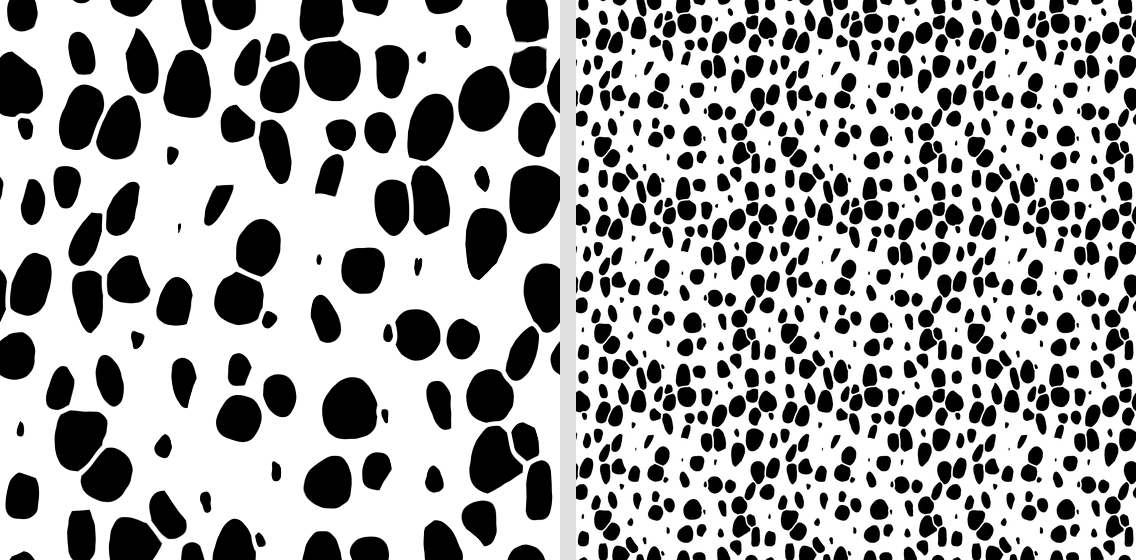
Left: one tile. Right: repeated 3 by 3.
Write a Shadertoy shader that draws this pattern.

```glsl
// Irregular black grains, mostly upright ovals, scattered on white.
// One grain per cell of a wrapped, staggered grid; close neighbours are
// trimmed against each other so that a thin white gap always remains.

#define GRID vec2(11.0, 8.0)          // grains across and up, whole numbers
#define GRAIN_SIZE vec2(0.025, 0.053) // smallest and largest mean radius
#define SPECK_SIZE vec2(0.005, 0.017) // same for the ragged crumbs
#define SPECK_SHARE 0.17
#define JITTER vec2(0.046, 0.05)
#define DRIFT 0.018                   // slow bending of the rows and columns
#define GAP 0.008
#define LEAN 0.75
#define ROUGHNESS 0.005
#define SEED 17.0

const float TAU = 6.28318;
const vec3 PAPER = vec3(1.0);
const vec3 INK = vec3(0.0);

vec3 hash3(vec3 p) {
    p = fract((p + SEED) * vec3(0.1031, 0.1030, 0.0973));
    p += dot(p, p.yxz + 33.33);
    return fract((p.xxy + p.yxx) * p.zyx);
}

// Value noise that repeats after "period" lattice steps, range -0.5 to 0.5
float wrapNoise(vec2 uv, float period) {
    vec2 p = uv * period;
    vec2 i = floor(p), f = fract(p);
    f = f * f * (3.0 - 2.0 * f);
    vec2 a = mod(i, period), b = mod(i + 1.0, period);
    float low  = mix(hash3(vec3(a, 9.0)).x, hash3(vec3(b.x, a.y, 9.0)).x, f.x);
    float high = mix(hash3(vec3(a.x, b.y, 9.0)).x, hash3(vec3(b, 9.0)).x, f.x);
    return mix(low, high, f.y) - 0.5;
}

// Approximate distance to a superellipse with the given radii
float superEllipse(vec2 q, vec2 radii, float power) {
    vec2 u = abs(q) / radii + 1e-5;
    float k = pow(pow(u.x, power) + pow(u.y, power), 1.0 / power);
    vec2 slope = pow(u / k, vec2(power - 1.0)) / radii;
    return (k - 1.0) / length(slope);
}

// Signed distance to the grain of one cell, v measured from its centre
float grain(vec2 v, vec2 id, float outline) {
    vec3 form = hash3(vec3(id, 1.0));
    vec3 bend = hash3(vec3(id, 2.0));
    vec3 cut  = hash3(vec3(id, 3.0));
    bool speck = cut.z < SPECK_SHARE;

    // Size and proportions: the largest grains are the roundest
    vec2 range = speck ? SPECK_SIZE : GRAIN_SIZE;
    float size = mix(range.x, range.y, form.x);
    float aspect = mix(1.1, 3.2, form.y * form.y * (1.0 - 0.7 * form.x));
    if (speck) aspect += 0.5;
    vec2 radii = size * vec2(inversesqrt(aspect), sqrt(aspect));

    // Lean, then taper towards one end
    float tilt = (form.z - 0.4) * LEAN;
    vec2 axis = vec2(sin(tilt), cos(tilt));
    vec2 q = vec2(v.x * axis.y - v.y * axis.x, dot(v, axis));
    q.x /= 1.0 + 0.6 * (bend.x - 0.5) * clamp(q.y / radii.y, -1.0, 1.0);

    // Oval body with one flattened side
    float d = superEllipse(q, radii, mix(2.0, 2.9, bend.y * bend.y));
    vec2 side = vec2(cos(TAU * cut.x), sin(TAU * cut.x));
    d = max(d, dot(q, side) - mix(0.68, 1.15, cut.y) * length(radii * side));
    return d + outline * (speck ? 3.0 : 1.0);
}

void mainImage(out vec4 fragColor, in vec2 fragCoord) {
    vec2 uv = fragCoord / iResolution.xy;
    float pixel = 1.0 / min(iResolution.x, iResolution.y);
    float outline = ROUGHNESS * (wrapNoise(uv, 28.0) + 0.3 * wrapNoise(uv, 80.0));

    // Distances to the nearest and second nearest grain
    float nearest = 1.0, second = 1.0;
    for (int i = -2; i <= 2; i++) {
        float column = floor(uv.x * GRID.x) + float(i);
        float wrapped = mod(column, GRID.x);
        float stagger = hash3(vec3(wrapped, 5.0, 4.0)).y;
        float baseRow = floor(uv.y * GRID.y - stagger);
        for (int j = -2; j <= 2; j++) {
            float row = baseRow + float(j);
            vec2 id = vec2(wrapped, mod(row, GRID.y));
            vec2 centre = vec2(column + 0.5, row + 0.5 + stagger) / GRID;
            vec2 bent = DRIFT * sin(TAU * (2.0 * centre.yx + centre + vec2(0.1, 0.6)));
            centre += bent + (hash3(vec3(id, 6.0)).xy - 0.5) * JITTER;
            float d = grain(uv - centre, id, outline);
            second = min(second, max(nearest, d));
            nearest = min(nearest, d);
        }
    }

    // Keep a gap between neighbours and smooth the edge over about a pixel
    float shape = max(nearest, 0.5 * (nearest - second + GAP));
    float paper = smoothstep(-0.7 * pixel, 0.7 * pixel, shape);
    fragColor = vec4(mix(INK, PAPER, paper), 1.0);
}
```
